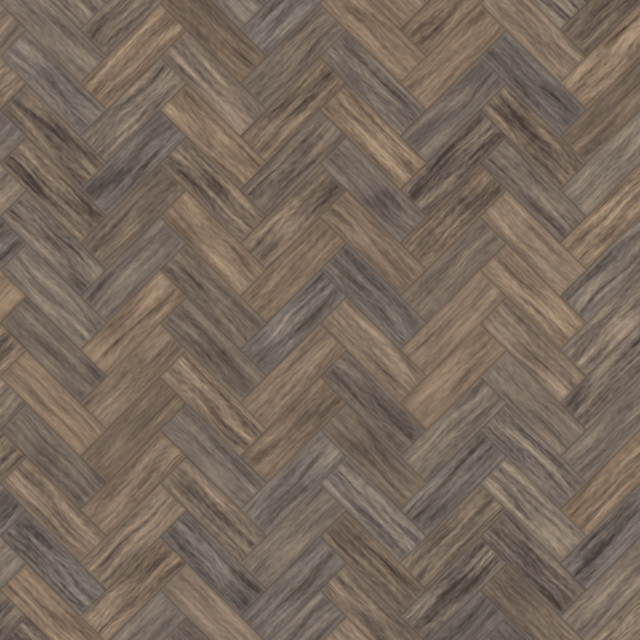
Give the GLSL for this texture, as a three.js fragment shader.

```glsl
varying vec2 vUv;

const float ROWS = 12.0;                      // plank steps up the canvas
const float PLANK_LENGTH = 3.0;               // in plank widths
const vec2 ORIGIN = vec2(0.1667, -0.005);
const float SEAM_WIDTH = 0.05;                // in plank widths
const float RIM_WIDTH = 0.14;
const float SEAM_DEPTH = 0.13;
const float TONE_SPREAD = 0.36;
const float STREAK_CONTRAST = 0.52;
const float FIBRE_CONTRAST = 0.40;
const float PORE_CONTRAST = 0.26;
const float SMUDGE_CHANCE = 0.12;
const vec3 DARK_WOOD = vec3(0.315, 0.272, 0.248);
const vec3 PALE_WOOD = vec3(0.620, 0.552, 0.485);
const vec3 WARM_TINT = vec3(1.035, 0.995, 0.940);
const vec3 COOL_TINT = vec3(0.965, 1.005, 1.050);

float hash(vec2 p) {
  vec3 q = fract(p.xyx * vec3(0.1031, 0.1030, 0.0973));
  q += dot(q, q.yzx + 33.33);
  return fract((q.x + q.y) * q.z);
}

vec2 gradientAt(vec2 cell) {
  float angle = 6.2832 * hash(cell);
  return vec2(cos(angle), sin(angle));
}

// Gradient noise, about -0.7 to 0.7
float noise(vec2 p) {
  vec2 i = floor(p);
  vec2 f = p - i;
  vec2 w = f * f * f * (f * (f * 6.0 - 15.0) + 10.0);
  vec2 e = vec2(1.0, 0.0);
  float low = mix(dot(gradientAt(i), f), dot(gradientAt(i + e), f - e), w.x);
  float high = mix(dot(gradientAt(i + e.yx), f - e.yx), dot(gradientAt(i + e.xx), f - e.xx), w.x);
  return mix(low, high, w.y);
}

// Herringbone: xy is the position along and across a plank, zw its origin cell
vec4 herringbone(vec2 p) {
  vec2 cell = floor(p);
  vec2 f = p - cell;
  float k = mod(cell.x - cell.y, 2.0 * PLANK_LENGTH);
  if (k < PLANK_LENGTH - 0.5) {
    return vec4(f.x + k, f.y, cell.x - k, cell.y);
  }
  float up = 2.0 * PLANK_LENGTH - 1.0 - k;
  return vec4(f.y + up, f.x, cell.x, cell.y - up);
}

// Lightness of the wood grain around zero
float woodGrain(vec2 p, vec2 seed) {
  vec2 q = p + seed;
  q.y += 0.10 * noise(q * vec2(0.8, 1.5));
  float streaks = noise(q * vec2(0.45, 4.5));
  float fibres = noise(q * vec2(0.9, 10.0) + 17.0);
  float pores = noise(q * vec2(5.0, 15.0) + 41.0);
  float cracks = smoothstep(0.18, 0.5, noise(q * vec2(0.6, 8.0) + 73.0));
  return STREAK_CONTRAST * streaks + FIBRE_CONTRAST * fibres
       + PORE_CONTRAST * pores - 0.22 * cracks;
}

void main() {
  vec2 p = vUv - ORIGIN;
  vec4 plank = herringbone(ROWS * vec2(p.x + p.y, p.y - p.x));
  vec2 local = plank.xy;
  vec2 id = plank.zw + 60.0;

  // Variation between planks
  float tone = hash(id) - 0.5;
  float warmth = hash(id + 31.7);
  vec2 seed = 90.0 * vec2(hash(id + 7.3), hash(id + 53.1));
  float contrast = mix(0.75, 1.25, hash(id + 11.9));

  // Grain, with quieter wood along the rim
  vec2 border = min(local, vec2(PLANK_LENGTH, 1.0) - local);
  float edge = min(border.x, border.y);
  float body = smoothstep(0.02, RIM_WIDTH, edge);
  float grain = contrast * woodGrain(local, seed);
  float lightness = 0.53 + TONE_SPREAD * tone * mix(0.5, 1.0, body);
  lightness += grain * mix(0.4, 1.0, body);

  // Cloudy wear and rare dark smudges
  lightness += 0.12 * noise(local * vec2(0.9, 1.6) + seed.yx);
  float smudged = step(hash(id + 83.3), SMUDGE_CHANCE);
  vec2 spot = (local - vec2(0.6 + 1.8 * warmth, 0.5)) * vec2(1.4, 2.2);
  spot += 0.5 * vec2(noise(local * 3.0 + seed), noise(local * 3.0 + seed.yx));
  lightness -= 0.28 * smudged * body * exp(-2.0 * dot(spot, spot));

  // Colour: pale planks lean warm, dark ones cool
  vec3 colour = mix(DARK_WOOD, PALE_WOOD, clamp(lightness, -0.1, 1.1));
  colour *= mix(COOL_TINT, WARM_TINT, clamp(warmth + 0.6 * tone + 0.3 * grain, 0.0, 1.0));

  // Seams
  float seam = 1.0 - smoothstep(0.0, SEAM_WIDTH, edge);
  colour *= 1.0 - SEAM_DEPTH * seam;

  gl_FragColor = vec4(colour, 1.0);
}
```
